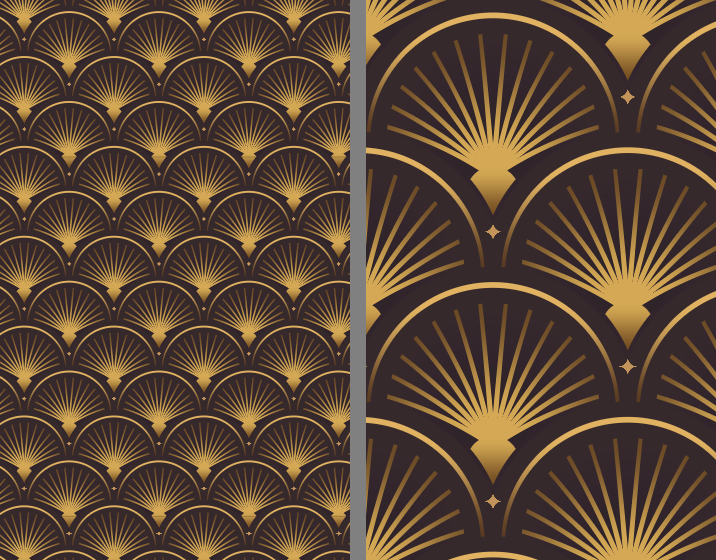
Left: the whole. Right: its middle third, enlarged.
Write a WebGL 2 fragment shader that draws this pattern.

```glsl
#version 300 es
precision highp float;

uniform vec2 u_resolution;
out vec4 outColor;

const vec3 GOLD = vec3(0.83, 0.66, 0.33);
const vec3 BRONZE = vec3(0.42, 0.29, 0.15);
float pixelSize;

float fill(float dist) {
    return clamp(0.5 - dist / pixelSize, 0.0, 1.0);
}

// Position relative to the nearest fan centre of a row; odd rows shift by half a repeat
vec2 toFan(vec2 pos, float row) {
    return vec2(mod(pos.x - mod(row, 2.0) + 1.0, 2.0) - 1.0, pos.y - row);
}

// Straight spokes that droop slightly, ten degrees apart
float raysDistance(vec2 p, vec2 fromRoot) {
    float reach = length(fromRoot);
    float angle = atan(fromRoot.x, fromRoot.y) / (0.86 + 0.16 * reach);
    float spacing = radians(10.0);
    float spoke = clamp(floor(angle / spacing), -7.0, 6.0) + 0.5;
    float side = abs(angle - spoke * spacing) * reach - mix(0.023, 0.015, reach);
    return max(side, length(p) - 0.79);
}

// Teardrop handle, hollowed by the two scales in front
float handleDistance(vec2 p) {
    float hollow = 1.093 - length(vec2(abs(p.x) - 1.0, p.y + 1.0));
    return max(hollow, length(p - vec2(0.0, -0.39)) - 0.195);
}

float starDistance(vec2 p) {
    p = abs(p);
    return p.x + p.y + 1.3 * sqrt(p.x * p.y) - 0.07;
}

vec3 drawFan(vec3 color, vec2 p, float seam) {
    float radius = length(p);

    // Dark scale hiding the rows behind
    vec3 ground = mix(vec3(0.19, 0.14, 0.17), vec3(0.212, 0.16, 0.172), smoothstep(0.3, 0.8, radius));
    color = mix(color, ground, fill(radius - 1.06));

    // Rim, thinner and darker towards its feet
    float rim = abs(radius - 0.925) - (0.013 + 0.009 * max(p.y, 0.0));
    vec3 rimColor = mix(vec3(0.34, 0.22, 0.13), vec3(0.88, 0.70, 0.38), smoothstep(0.0, 0.8, p.y));
    color = mix(color, rimColor, fill(max(rim, -p.y)));

    // Rays and handle, brightest where they meet
    vec2 fromRoot = p - vec2(0.0, -0.27);
    vec3 rayColor = mix(GOLD, BRONZE, smoothstep(0.25, 1.05, length(fromRoot)));
    color = mix(color, rayColor, fill(raysDistance(p, fromRoot)));
    float handle = fill(handleDistance(p));
    vec3 handleColor = mix(vec3(0.45, 0.30, 0.13), GOLD, smoothstep(-0.58, -0.2, p.y));
    return mix(color, handleColor * (1.0 - 0.18 * seam), handle);
}

void main() {
    // One unit is half the width of a repeat
    float scale = 7.79 / u_resolution.x;
    pixelSize = scale;
    vec2 pos = gl_FragCoord.xy * scale - vec2(0.539, 0.27);

    // Faint join across the handles every eight rows
    float seam = fill(abs(mod(pos.y + 3.3, 8.0) - 4.0) - 0.012);

    // Rows from back to front
    vec3 color = vec3(0.21, 0.16, 0.17);
    for (int i = 1; i >= -1; i--) {
        float row = floor(pos.y) + float(i);
        color = drawFan(color, toFan(pos, row), seam);
    }

    // Small star below each handle
    vec2 starPos = pos + vec2(0.0, 0.68);
    vec2 star = toFan(starPos, floor(starPos.y + 0.5));
    color = mix(color, vec3(0.76, 0.58, 0.35), fill(starDistance(star)));

    outColor = vec4(color, 1.0);
}
```
